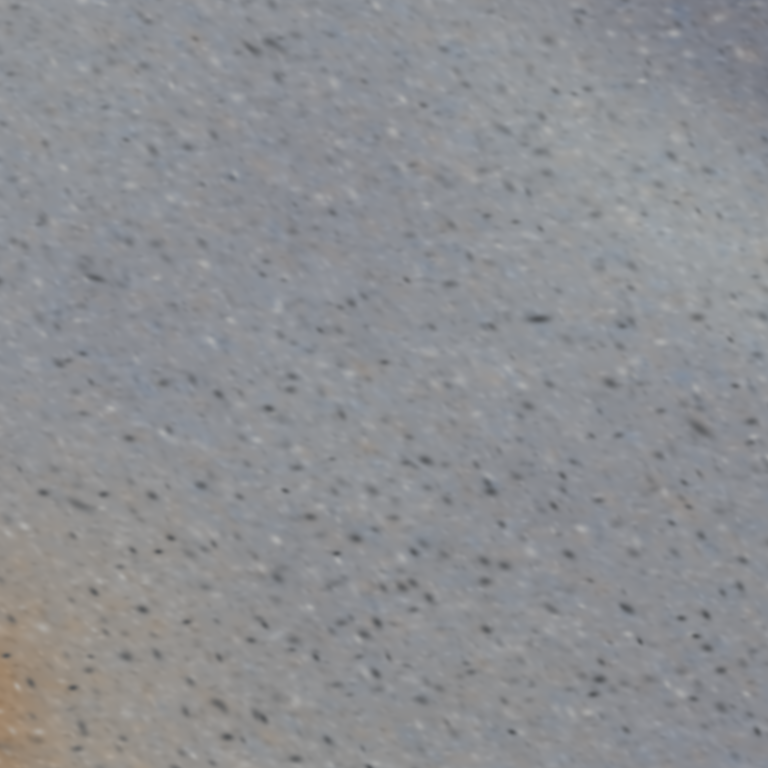
A three.js fragment shader for this texture:

```glsl
varying vec2 vUv;

const vec3 COOL_GREY    = vec3(0.568, 0.581, 0.598);
const vec3 NEUTRAL_GREY = vec3(0.562, 0.564, 0.564);
const vec3 SLATE        = vec3(0.525, 0.535, 0.565);
const vec3 DUSK         = vec3(0.470, 0.480, 0.520);
const vec3 PALE_BAND    = vec3(0.605, 0.622, 0.632);
const vec3 WARM_GREY    = vec3(0.605, 0.580, 0.545);
const vec3 ORANGE_GLOW  = vec3(0.610, 0.500, 0.390);
const vec3 DARK_GRIT    = vec3(0.290, 0.300, 0.310);
const vec3 PALE_GRIT    = vec3(0.740, 0.740, 0.730);
const vec3 HUE_SHIFT    = vec3(0.020, 0.002, -0.018);

const float GRIT_TILT   = -0.45;  // radians, falling to the right
const float TILT_SPREAD = 1.1;
const float BAND_SLOPE  = 0.72;
const vec2 SPECK_SIZE   = vec2(0.0085, 0.0052);
const vec2 CHIP_SIZE    = vec2(0.0190, 0.0065);
const vec2 GRAIN_SIZE   = vec2(0.0075, 0.0045);
const vec2 BLOTCH_SIZE  = vec2(0.0300, 0.0180);
const float GRAIN_CONTRAST  = 0.042;
const float BLOTCH_CONTRAST = 0.016;

vec4 hash4(vec2 cell, float seed) {
  vec4 h = fract(vec4(cell.xyx, cell.y + seed) * vec4(0.1031, 0.1030, 0.0973, 0.1099) + seed * 0.137);
  h += dot(h, h.wzxy + 33.33);
  return fract((h.xxyz + h.yzzw) * h.zywx);
}

// Soft tilted ellipses, one per jittered cell, kept with probability share
float scatter(vec2 uv, float cells, vec2 size, float share, float seed) {
  vec2 p = uv * cells;
  vec2 home = floor(p);
  float sum = 0.0;
  for (int y = -1; y <= 1; y++) {
    for (int x = -1; x <= 1; x++) {
      vec2 cell = home + vec2(float(x), float(y));
      vec4 rnd = hash4(cell + 7.0, seed);
      vec4 look = hash4(cell + 61.0, seed + 3.7);
      float angle = GRIT_TILT + (look.x - 0.5) * TILT_SPREAD;
      vec2 axis = vec2(cos(angle), sin(angle));
      vec2 d = (p - cell - rnd.xy) / cells;
      d = vec2(dot(d, axis), dot(d, vec2(-axis.y, axis.x)));
      d /= size * mix(0.65, 1.15, look.y);
      float strength = mix(0.3, 1.0, look.z * look.z);
      sum += step(rnd.z, share) * strength * exp(-dot(d, d));
    }
  }
  return sum;
}

// Signed variation around zero
float mottle(vec2 uv, float cells, vec2 size, float seed) {
  return scatter(uv, cells, size, 0.9, seed) - scatter(uv, cells, size, 0.9, seed + 11.3);
}

float layeredSines(vec2 p) {
  return (sin(p.x * 7.0 + 2.0 * sin(p.y * 5.0 + 0.6))
        + sin(p.y * 11.0 - p.x * 6.0 + 1.7)
        + 0.6 * sin(p.x * 17.0 + p.y * 13.0 + 4.0)) / 2.6;
}

// Broad light and colour across the surface
vec3 groundColor(vec2 uv) {
  float diagonal = uv.y + BAND_SLOPE * uv.x;
  vec3 color = mix(NEUTRAL_GREY, COOL_GREY, smoothstep(0.1, 0.6, uv.y));
  color = mix(color, SLATE, 0.38 + 0.38 * layeredSines(uv));

  float band = (diagonal - 1.34) / 0.13;
  color = mix(color, PALE_BAND, 0.8 * exp(-band * band) * smoothstep(0.35, 0.8, uv.x));
  color = mix(color, DUSK, 0.9 * smoothstep(1.42, 1.68, diagonal));
  color = mix(color, SLATE, 0.5 * smoothstep(0.6, 1.2, uv.x - uv.y + 0.2));

  color = mix(color, WARM_GREY, 0.9 * (1.0 - smoothstep(0.08, 0.48, length(uv * vec2(1.0, 0.85)))));
  vec2 glow = (uv - vec2(-0.02, 0.07)) / vec2(0.085, 0.13);
  return mix(color, ORANGE_GLOW, 0.9 * exp(-dot(glow, glow)));
}

void main() {
  vec3 color = groundColor(vUv);

  // Fine grain and blotches of tone and hue
  color += GRAIN_CONTRAST * mottle(vUv, 68.0, GRAIN_SIZE, 1.0);
  color += BLOTCH_CONTRAST * mottle(vUv, 19.0, BLOTCH_SIZE, 2.0);
  color += HUE_SHIFT * mottle(vUv, 27.0, BLOTCH_SIZE * 0.6, 5.0);

  // Grit grows denser toward the bottom, long chips lie in the upper part
  float nearness = 1.0 - smoothstep(0.15, 0.85, vUv.y);
  float specks = scatter(vUv, 38.0, SPECK_SIZE, 0.38, 7.0) * mix(0.45, 0.85, nearness);
  float chips = scatter(vUv, 9.0, CHIP_SIZE, 0.14, 9.0) * 0.9;
  float glints = scatter(vUv, 33.0, SPECK_SIZE, 0.24, 13.0) * 0.65;

  color = mix(color, PALE_GRIT, min(glints, 0.8));
  color = mix(color, DARK_GRIT, min(specks + chips, 0.85));
  gl_FragColor = vec4(color, 1.0);
}
```
